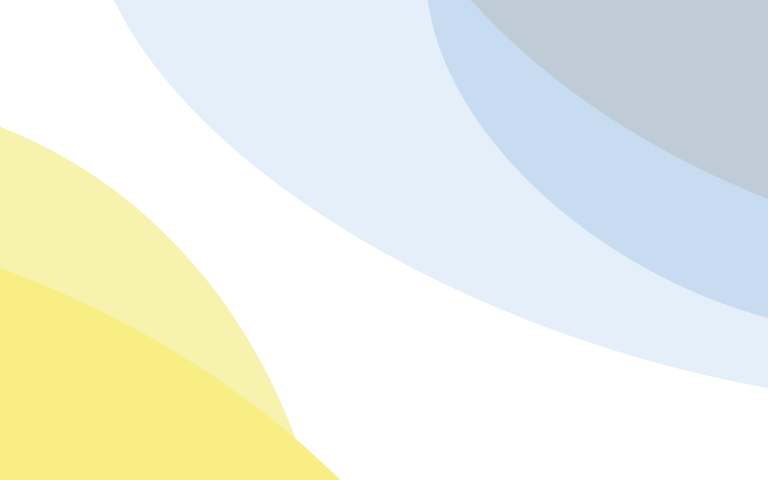
Reproduce this background procedurally as a Shadertoy shader.

```glsl
// Overlapping soft blue and yellow curved sheets in two corners of a white page.

const vec3 WHITE       = vec3(1.0);
const vec3 PALE_BLUE   = vec3(0.894, 0.937, 0.980);
const vec3 SKY_BLUE    = vec3(0.780, 0.863, 0.941);
const vec3 BLUE_GREY   = vec3(0.749, 0.796, 0.843);
const vec3 PALE_YELLOW = vec3(0.973, 0.949, 0.686);
const vec3 YELLOW      = vec3(0.973, 0.933, 0.518);
const float EDGE_WIDTH = 1.0; // softness of the rims, in screen samples

float cross2(vec2 a, vec2 b) { return a.x * b.y - a.y * b.x; }

// Coverage behind a conic arc from start to end, bent towards control.
// Barycentric weights (a, b, c) satisfy b*b = 4*w*w*a*c on the arc.
float conicSheet(vec2 p, vec2 start, vec2 control, vec2 end, float w) {
    vec2 toStart = start - control;
    vec2 toEnd = end - control;
    vec2 d = p - control;
    float area = cross2(toStart, toEnd);
    float a = cross2(d, toEnd) / area;
    float c = cross2(toStart, d) / area;
    float b = 1.0 - a - c;
    float f = b * abs(b) - 4.0 * w * w * max(a * c, 0.0);
    float slope = max(length(vec2(dFdx(f), dFdy(f))), 1e-6);
    return clamp(0.5 - f / (slope * EDGE_WIDTH), 0.0, 1.0);
}

void mainImage(out vec4 fragColor, in vec2 fragCoord) {
    vec2 uv = fragCoord / iResolution.xy;
    vec3 color = WHITE;

    // Blue sheets, upper right
    float pale = conicSheet(uv, vec2(0.1484, 1.0), vec2(0.3320, 0.3833), vec2(1.0, 0.1917), 0.778);
    float sky  = conicSheet(uv, vec2(0.5573, 1.0), vec2(0.5954, 0.5125), vec2(1.0, 0.3375), 0.733);
    float grey = conicSheet(uv, vec2(0.6133, 1.0), vec2(0.7583, 0.7402), vec2(1.0, 0.5854), 0.98);
    color = mix(color, PALE_BLUE, pale);
    color = mix(color, SKY_BLUE, sky);
    color = mix(color, BLUE_GREY, grey);

    // Yellow sheets, lower left
    float back  = conicSheet(uv, vec2(0.0, 0.7354), vec2(0.3040, 0.5506), vec2(0.4023, 0.0), 0.89);
    float front = conicSheet(uv, vec2(0.0, 0.4417), vec2(0.2643, 0.2854), vec2(0.4427, 0.0), 0.98);
    color = mix(color, PALE_YELLOW, back);
    color = mix(color, YELLOW, front);

    fragColor = vec4(color, 1.0);
}
```
